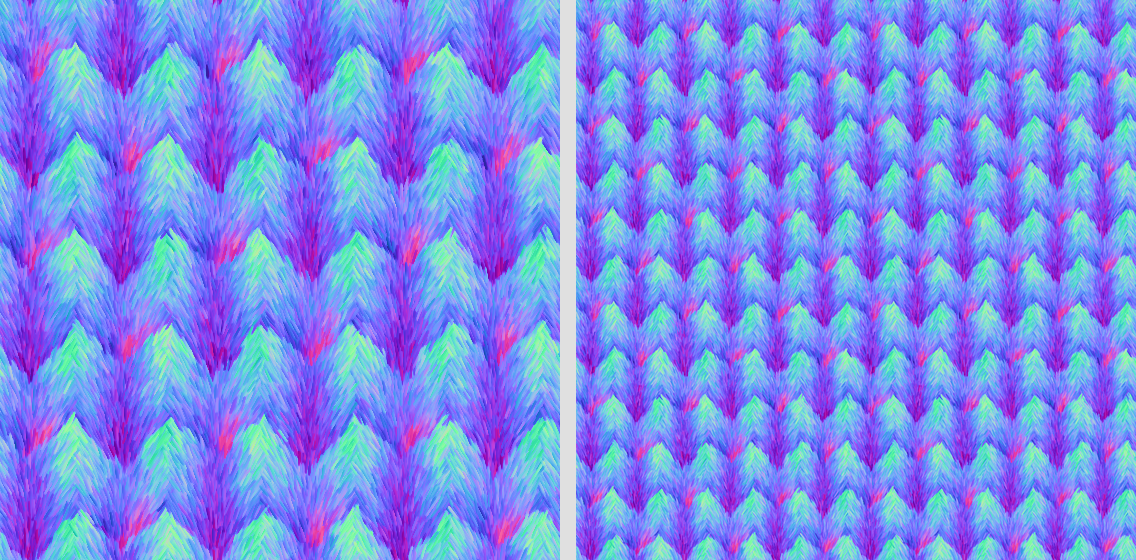
Left: one tile. Right: repeated 2 by 2.
Write a three.js fragment shader that draws this texture map.

```glsl
// Normal map of layered fur: six columns of V-shaped tufts, long and short by turns,
// with every second column shifted by half a period. A wrapping cellular grid
// scatters fine strands that take their slope from the tuft where they are rooted.

varying vec2 vUv;

const float TAU = 6.2831853;
const float COLUMNS = 6.0;                // columns across; a long + short pair is 2 units tall
const vec2 GRID = vec2(40.0, 18.0);       // strand cells per column unit
const vec2 TIP_OFFSET = vec2(0.3125, 0.03);
const float LONG_RISE = 0.56;             // height of the V arms
const float SHORT_RISE = 0.43;
const float SHORT_TIP = 0.83;             // drop from a long tip to the next short tip
const float STRAND_WIDTH = 0.0165;
const float STRAND_LENGTH = 0.088;
const float STRAND_ROUNDNESS = 0.30;      // tilt across one strand
const vec2 STRAND_VARIATION = vec2(0.85, 0.66); // random tilt from strand to strand
const float ROOT_SHIFT = 0.035;
const float WOBBLE = 0.022;               // uneven outline of the tufts

vec3 hash3(vec2 cell) {
  vec3 h = fract(vec3(cell.xyx) * vec3(0.1031, 0.1030, 0.0973));
  h += dot(h, h.yxz + 33.33);
  return fract((h.xxy + h.yzz) * h.zyx);
}

// Layered sines that wrap over the tile
vec2 wobble(vec2 p) {
  vec2 q = p * TAU / COLUMNS;
  return WOBBLE * vec2(sin(11.0 * q.y + 4.0 * q.x) + sin(23.0 * q.y - 7.0 * q.x),
                       sin(13.0 * q.x + 5.0 * q.y) + sin(29.0 * q.x - 8.0 * q.y));
}

// Horizontal place in the column: -1 at its left border, 1 at its right
float acrossColumn(float x) {
  return 2.0 * fract(x - TIP_OFFSET.x + 0.5) - 1.0;
}

// Tilt (x right, y up) of the tuft surface at p
vec2 tuftTilt(vec2 p) {
  p += wobble(p);
  float u = acrossColumn(p.x);
  float a = abs(u);
  float parity = mod(floor(p.x - TIP_OFFSET.x + 0.5), 2.0);
  float drop = mod(-p.y - TIP_OFFSET.y - parity + LONG_RISE * a, 2.0);
  float split = SHORT_TIP + (LONG_RISE - SHORT_RISE) * a;
  bool isShort = drop < split;
  float t = isShort ? drop / split : (drop - split) / (2.0 - split);

  // Shoulders face up, the middle and the tip face down
  float side = smoothstep(0.0, 0.95, a) * (u < 0.0 ? 0.90 : 1.0);
  float middle = isShort ? mix(0.0, -0.74, t * t) : mix(-0.14, -0.80, sqrt(t));
  float shoulder = mix(0.92, -0.08, t * t);
  float shoulderGlow = smoothstep(0.35, 1.0, a) * (1.0 - smoothstep(0.2, 0.9, t));
  vec2 tilt = vec2(-0.04, mix(middle, shoulder, side));

  if (isShort) {
    // Two steep flanks meet at the sharp tip
    float tip = smoothstep(0.45, 0.95, t) * (1.0 - smoothstep(0.2, 0.9, a));
    tilt.x += tip * (0.24 + 0.64 * clamp(u * 6.0 + 0.3, -1.0, 1.0));
    tilt.x -= shoulderGlow * (u > 0.0 ? 0.36 : -0.08);
  } else {
    float ridge = 1.0 - smoothstep(0.0, 0.6, a);
    tilt.x += 0.22 * ridge * t - 0.14 * smoothstep(0.1, 0.6, u);
    tilt.x += shoulderGlow * (u > 0.0 ? 0.28 : 0.02);
  }
  // Dark pocket where neighbouring tufts meet
  float pocket = smoothstep(0.7, 1.0, a) * smoothstep(0.65, 1.0, t);
  return tilt - pocket * vec2(0.18, 0.22);
}

// Strands lean towards the middle of their column
vec2 strandDirection(vec2 p, float random) {
  float u = acrossColumn(p.x + wobble(p).x);
  float lean = u * (1.35 - 0.75 * abs(u)) + 0.45 * (random - 0.5);
  return normalize(vec2(-lean, -1.0));
}

// Weighted mix of all strands near p
vec2 furTilt(vec2 p) {
  vec2 home = floor(p * GRID);
  vec2 sum = tuftTilt(p) * 0.01;
  float total = 0.01;
  for (int j = -2; j <= 2; j++) {
    for (int i = -2; i <= 2; i++) {
      vec2 cell = home + vec2(float(i), float(j));
      vec2 id = mod(cell, GRID * COLUMNS);
      vec3 rnd = hash3(id);
      vec3 tint = hash3(id + 311.0);
      vec2 center = (cell + rnd.xy) / GRID;
      vec2 along = strandDirection(center, tint.z);
      vec2 normalSide = vec2(-along.y, along.x);
      vec2 d = p - center;
      float c = dot(d, normalSide) / STRAND_WIDTH;
      float l = dot(d, along) / STRAND_LENGTH;
      float mask = (1.0 - smoothstep(0.4, 1.0, abs(c)))
                 * (1.0 - smoothstep(0.4, 1.0, abs(l)));
      float weight = mask * (0.015 + pow(rnd.z, 7.0));
      vec2 tilt = tuftTilt(center - along * ROOT_SHIFT);
      tilt += (tint.xy - 0.5) * STRAND_VARIATION;
      tilt += normalSide * clamp(c, -1.0, 1.0) * STRAND_ROUNDNESS;
      sum += tilt * weight;
      total += weight;
    }
  }
  return sum / total;
}

void main() {
  vec2 tilt = furTilt(vUv * COLUMNS);
  tilt /= max(1.0, length(tilt) / 0.96);
  float facing = sqrt(1.0 - dot(tilt, tilt));
  gl_FragColor = vec4(0.5 + 0.5 * vec3(tilt, facing), 1.0);
}
```
